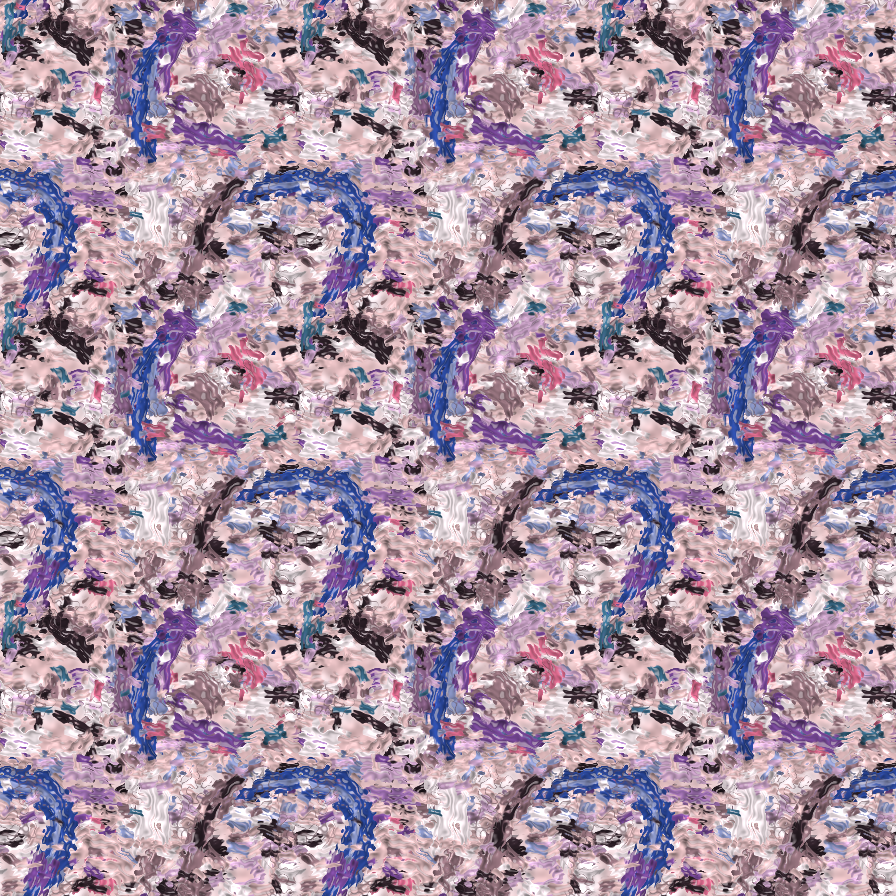
A Shadertoy shader for this pattern:

```glsl
// Abstract oil-paint collage: layered brush strokes, arcs and daubs in a 3 by 3 repeat
#define REPEATS 3.0
#define RELIEF 0.5
#define PEACH vec3(0.88, 0.73, 0.74)
#define WHITE vec3(0.96, 0.91, 0.93)
#define LILAC vec3(0.76, 0.61, 0.75)
#define MAUVE vec3(0.56, 0.43, 0.47)
#define PURPLE vec3(0.45, 0.27, 0.57)
#define BLUE vec3(0.16, 0.27, 0.59)
#define SLATE vec3(0.52, 0.56, 0.74)
#define TEAL vec3(0.22, 0.40, 0.51)
#define ROSE vec3(0.82, 0.40, 0.53)
#define BLACK vec3(0.17, 0.12, 0.15)

vec2 hash2(vec2 cell) {
    const uint k = 1664525u;
    uvec2 v = uvec2(ivec2(cell)) * k + 1013904223u;
    v.x += v.y * k; v.y += v.x * k;
    v ^= v >> 16u;
    v.x += v.y * k; v.y += v.x * k;
    v ^= v >> 16u;
    return vec2(v & 0xffffu) / 65535.0;
}

float corner(vec2 i, vec2 f, vec2 o, float period) {
    return dot(2.0 * hash2(mod(i + o, period)) - 1.0, f - o);
}

// Gradient noise that wraps after a whole period
float noise(vec2 p, float period) {
    vec2 i = floor(p), f = p - i, u = f * f * (3.0 - 2.0 * f), o = vec2(0, 1);
    return mix(mix(corner(i, f, o.xx, period), corner(i, f, o.yx, period), u.x),
               mix(corner(i, f, o.xy, period), corner(i, f, o.yy, period), u.x), u.y);
}

// One bristly stroke from path.xy to path.zw, bowed sideways by bend; grain frays it
void stroke(inout vec3 col, vec2 p, vec2 grain, vec4 path, float bend, float width, vec3 ink) {
    vec2 span = path.zw - path.xy, q = p - 0.5 * (path.xy + path.zw);
    q -= floor(q + 0.5);
    float half_len = 0.5 * length(span);
    vec2 axis = 0.5 * span / half_len;
    q = vec2(dot(q, axis), dot(q, vec2(-axis.y, axis.x)));
    float s = q.x / half_len, slope = 2.0 * bend * s / half_len;
    q.y = (q.y - bend * (1.0 - s * s)) * inversesqrt(1.0 + slope * slope);
    float d = max(abs(q.x) - half_len, abs(q.y) - width);
    if (d > width) return;
    float seed = 40.0 * (width + half_len);
    float rough = dot(grain, vec2(cos(seed), sin(seed)));
    float bristle = 0.5 * sin(190.0 * q.y + 6.0 * rough + seed)
                        * sin(113.0 * q.y + 23.0 * q.x + 7.0 * grain.x);
    d += width * (1.3 * rough + 0.6 * bristle);
    float e = REPEATS / iResolution.y;
    float cover = smoothstep(e, -e, d) * (1.0 - 0.7 * smoothstep(0.2, 0.45, bristle));
    vec3 paint = ink * (1.0 + RELIEF * (bristle + rough));
    paint = mix(paint, WHITE, 0.5 * smoothstep(0.2, 0.5, 0.6 * rough - bristle));
    col = mix(col, paint, cover);
}

vec3 pigment(float h) {
    vec3 c = h < 0.31 ? PEACH : h < 0.50 ? WHITE : h < 0.62 ? LILAC : h < 0.73 ? MAUVE : SLATE;
    if (h > 0.80) c = h < 0.91 ? BLACK : h < 0.95 ? PURPLE : h < 0.98 ? ROSE : TEAL;
    return c;
}

// Random daubs, one per square of an n by n wrapping grid
void scatter(inout vec3 col, vec2 p, vec2 grain, float n, float density) {
    vec2 first = floor(p * n - 0.5);
    for (int k = 0; k < 4; k++) {
        vec2 id = first + vec2(k & 1, k >> 1), w = mod(id, n);
        vec2 look = hash2(w + n * 50.0), place = hash2(w + n * 90.0);
        if (look.y > density) continue;
        float a = (place.x - 0.5) * (place.y > 0.7 ? 3.1 : 0.9);
        float size = fract(look.x * 71.0);
        vec2 mid = (id + 0.3 + 0.4 * place) / n;
        vec2 arm = vec2(cos(a), sin(a)) * mix(0.35, 0.62, size) / n;
        stroke(col, p, grain, vec4(mid - arm, mid + arm), 0.15 * (place.y - 0.5) / n,
               mix(0.16, 0.34, fract(place.x * 53.0)) / n, pigment(look.x));
    }
}

void mainImage(out vec4 fragColor, in vec2 fragCoord) {
    vec2 p = REPEATS * fragCoord / iResolution.xy;
    float zone = noise(p * 7.0, 7.0);
    vec2 g = vec2(noise(p * 23.0, 23.0), noise(p * 37.0 + 0.5, 37.0));
    p += 0.02 * vec2(zone, noise(p * 9.0, 9.0));

    // Ground and underpainting
    vec3 col = mix(PEACH, WHITE, smoothstep(-0.3, 0.3, zone));
    scatter(col, p, g, 5.0, 1.0);
    scatter(col, p, g, 8.0, 0.95);
    scatter(col, p, g, 13.0, 0.7);

    // Pale patches
    stroke(col, p, g, vec4(0.50, 0.38, 0.50, 0.20), 0.0, 0.07, WHITE);
    stroke(col, p, g, vec4(0.00, 0.53, 0.13, 0.52), 0.0, 0.04, WHITE);
    stroke(col, p, g, vec4(0.26, 0.68, 0.37, 0.62), 0.0, 0.05, WHITE);
    stroke(col, p, g, vec4(0.25, 0.12, 0.43, 0.10), 0.03, 0.08, PEACH);
    stroke(col, p, g, vec4(0.82, 0.53, 0.98, 0.52), 0.02, 0.06, PEACH);
    stroke(col, p, g, vec4(0.20, 0.43, 0.41, 0.42), 0.0, 0.04, LILAC);
    stroke(col, p, g, vec4(0.22, 0.34, 0.41, 0.33), 0.0, 0.025, mix(PURPLE, LILAC, 0.4));
    stroke(col, p, g, vec4(0.72, 0.80, 1.00, 0.69), 0.01, 0.022, LILAC);
    scatter(col, p, g, 17.0, 0.4);

    // Wide blue arc
    stroke(col, p, g, vec4(-0.14, 0.375, 0.12, 0.0), 0.225, 0.048, BLUE);
    stroke(col, p, g, vec4(-0.13, 0.365, 0.11, 0.01), 0.22, 0.010, SLATE);
    stroke(col, p, g, vec4(0.15, 0.13, 0.11, 0.02), 0.0, 0.04, PURPLE);

    // Tall blue and violet hook
    stroke(col, p, g, vec4(0.60, 0.91, 0.50, 0.48), -0.08, 0.034, BLUE);
    stroke(col, p, g, vec4(0.56, 0.85, 0.53, 0.61), -0.02, 0.026, SLATE);
    stroke(col, p, g, vec4(0.64, 0.92, 0.55, 0.68), -0.03, 0.026, PURPLE);
    stroke(col, p, g, vec4(0.54, 0.91, 0.66, 0.89), 0.02, 0.034, PURPLE);
    stroke(col, p, g, vec4(0.42, 0.84, 0.41, 0.62), 0.0, 0.028, mix(PURPLE, MAUVE, 0.6));
    stroke(col, p, g, vec4(0.62, 0.72, 0.73, 0.63), 0.02, 0.045, MAUVE);
    stroke(col, p, g, vec4(0.58, 0.58, 0.80, 0.51), -0.01, 0.034, PURPLE);

    // Brown bough
    stroke(col, p, g, vec4(0.80, 0.40, 0.63, -0.02), -0.045, 0.036, MAUVE);
    stroke(col, p, g, vec4(0.80, 0.40, 0.66, 0.16), -0.025, 0.015, BLACK);

    // Rose and black accents
    stroke(col, p, g, vec4(0.78, 0.84, 0.85, 0.70), 0.02, 0.04, ROSE);
    stroke(col, p, g, vec4(0.48, 0.56, 0.55, 0.55), 0.0, 0.022, ROSE);
    stroke(col, p, g, vec4(0.13, 0.92, 0.30, 0.80), 0.02, 0.028, BLACK);
    stroke(col, p, g, vec4(0.18, 0.61, 0.33, 0.55), 0.0, 0.017, BLACK);
    stroke(col, p, g, vec4(0.91, 0.67, 1.01, 0.66), 0.0, 0.024, BLACK);
    stroke(col, p, g, vec4(0.02, 0.98, 0.03, 0.83), 0.0, 0.018, TEAL);
    scatter(col, p, g, 23.0, 0.2);

    // Scratched outlines and canvas relief
    float scratch = smoothstep(0.07, 0.0, abs(g.y)) * smoothstep(0.05, 0.25, zone);
    col = mix(col, MAUVE * 0.7, 0.6 * scratch);
    fragColor = vec4(clamp(col * (1.0 + RELIEF * 0.4 * (g.y - g.x)), 0.0, 1.0), 1.0);
}
```
